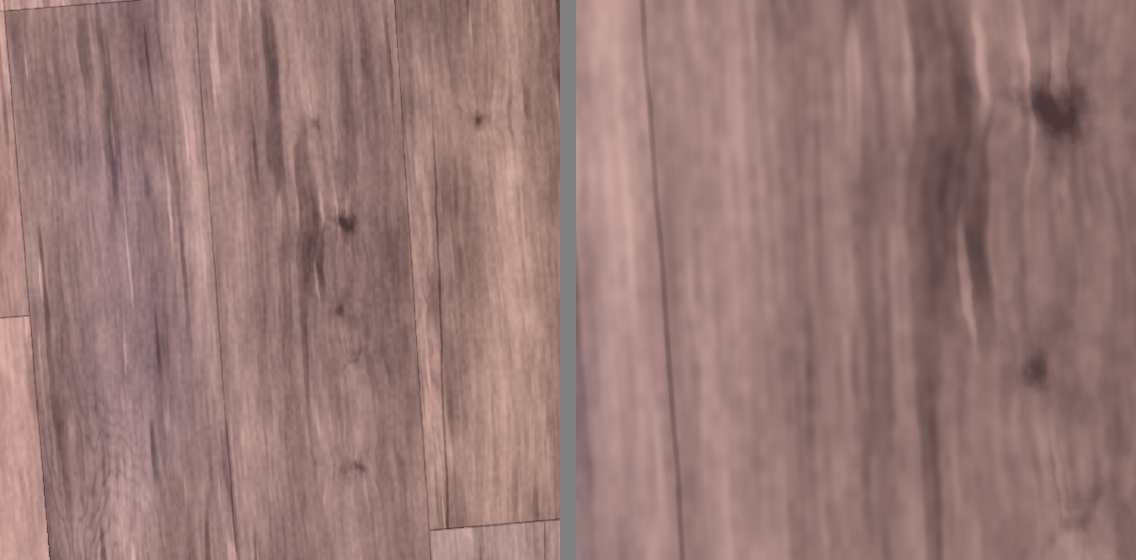
Left, the full canvas; right, a detail of the centre.
This texture is drawn by a Shadertoy shader. Its source:

```glsl
float hash(vec2 p) {
    p = fract(p * vec2(0.1031, 0.1137));
    p += dot(p, p.yx + 33.33);
    return fract((p.x + p.y) * p.x * 17.0);
}

float noise(vec2 p) {
    vec2 i = floor(p), f = fract(p);
    f = f * f * (3.0 - 2.0 * f);
    return mix(mix(hash(i), hash(i + vec2(1, 0)), f.x),
               mix(hash(i + vec2(0, 1)), hash(i + vec2(1, 1)), f.x), f.y);
}

float fbm(vec2 p) {
    float sum = 0.0, amp = 0.5;
    for (int i = 0; i < 5; i++) {
        sum += amp * noise(p);
        p = p * 2.03 + 17.3;
        amp *= 0.5;
    }
    return sum;
}

float band(float x, float center, float width) {
    float d = (x - center) / width;
    return exp(-d * d);
}

float line(float d, float width) {
    return 1.0 - smoothstep(width * 0.3, width * 1.6, abs(d));
}

void mainImage(out vec4 fragColor, in vec2 fragCoord) {
    vec2 uv = fragCoord / iResolution.xy;

    // Boards lean slightly, a little less toward the right
    float across = uv.x - (0.085 - 0.025 * uv.x) * (1.0 - uv.y);
    float leftEnd = uv.y - 0.432 - 0.08 * uv.x;
    float topEnd = uv.y - 0.98 - 0.08 * uv.x;
    float rightEnd = uv.y - 0.053 - 0.085 * (uv.x - 0.77);
    float isStrip = 1.0 - step(0.006, across);
    float isRight = step(0.704, across);
    float isTop = step(0.0, topEnd) * step(across, 0.25);
    float isLow = isRight * step(rightEnd, 0.0);
    float board = isStrip * (1.0 + step(0.0, leftEnd)) + isRight * 4.0 + isLow * 5.0 + isTop * 7.0;

    // Knots of uneven size bend the grain around them
    float grainX = across + 0.03 * (fbm(vec2(across * 7.0, uv.y * 3.0) + board * 9.0) - 0.48);
    float knot = 0.0, burl = 0.0;
    for (int i = 0; i < 6; i++) {
        float k = float(i);
        float size = 0.35 + 0.9 * hash(vec2(k, 8.0));
        vec2 center = vec2(0.635 - 0.015 * k, 0.19 + 0.14 * k);
        center += 0.06 * (vec2(hash(vec2(k, 3.0)), hash(vec2(k, 5.0))) - 0.5);
        if (i == 3) { center = vec2(0.612, 0.61); size = 1.4; }
        if (i == 5) center = vec2(0.86, 0.785);
        vec2 d = uv - center;
        d += 0.055 * (vec2(fbm(uv * 24.0), fbm(uv * 24.0 + 40.0)) - 0.48);
        float halo = exp(-dot(d, d) / (0.0016 * size));
        grainX += d.x * halo * 0.5;
        burl += halo;
        knot += exp(-dot(d, d) / (0.00016 * size)) * (0.5 + 0.5 * size);
    }
    vec2 grain = vec2(grainX, uv.y) + board * vec2(3.1, 5.7);

    // Broad colour bands along the boards
    float tone = 0.41 + 0.05 * isRight;
    tone += 0.72 * (fbm(grain * vec2(12.0, 1.6)) - 0.48);
    tone += 0.50 * (fbm(uv * vec2(7.0, 5.0) + board) - 0.48);
    tone -= 0.22 * band(grainX, 0.25, 0.06);
    tone += 0.28 * band(grainX, 0.318, 0.02) * smoothstep(0.1, 0.6, uv.y);
    tone += 0.14 * band(grainX, 0.385, 0.025);
    tone -= 0.18 * band(grainX, 0.478, 0.014) * (0.4 + 0.6 * uv.y);
    tone -= 0.09 * band(grainX, 0.62, 0.06);
    tone += 0.13 * band(grainX, 0.725, 0.03);
    tone += 0.32 * band(grainX, 0.905, 0.05) * smoothstep(0.0, 0.7, uv.y);
    tone -= 0.22 * band(grainX, 1.0, 0.05);
    tone += 0.26 * isStrip + 0.18 * isTop + 0.08 * isLow;

    // Fine fibres, dark streaks and pale slivers
    tone += 0.32 * (fbm(grain * vec2(65.0, 6.0)) - 0.48);
    tone += 0.21 * (noise(grain * vec2(200.0, 18.0)) - 0.5);
    tone += 0.13 * (noise(uv * vec2(180.0, 110.0)) - 0.5);
    tone += 0.22 * (fbm(grain * vec2(42.0, 18.0) + 55.0) - 0.48);
    float patchy = smoothstep(0.35, 0.6, fbm(grain * vec2(9.0, 2.5) + 70.0));
    tone -= 0.36 * smoothstep(0.68, 0.95, noise(grain * vec2(85.0, 5.5) + 31.0)) * patchy;
    tone += 0.32 * smoothstep(0.76, 0.97, noise(grain * vec2(100.0, 8.0) + 90.0)) * patchy;

    // Arched figure in the lower left and in a narrow strip at the right
    float figure = fbm(grain * vec2(8.0, 2.2) + 12.0) * 14.0 + uv.y * 4.0;
    float arches = pow(0.5 + 0.5 * sin(figure * 6.28), 3.0);
    float figured = band(across, 0.08, 0.13) * smoothstep(0.5, 0.1, uv.y)
                  + band(across, 0.727, 0.018) * band(uv.y, 0.38, 0.25);
    tone -= 0.18 * (arches - 0.3) * figured * (1.0 - isStrip);
    tone += 0.75 * min(burl, 1.0) * (fbm(uv * vec2(50.0, 42.0) + 5.0) - 0.5);
    tone -= 0.48 * min(knot, 1.0);

    // Long wandering cracks
    float wander = 0.018 * (fbm(vec2(uv.y * 6.0, 2.0)) - 0.48);
    float crack = line(across - 0.768 + 0.03 * (1.0 - uv.y) - wander, 0.0022);
    tone -= 0.36 * crack * smoothstep(0.9, 0.65, uv.y) * (1.0 - isLow);
    float split = line(across - 0.293 - wander, 0.004);
    tone -= 0.36 * split * band(uv.y, 0.52, 0.18);
    float sliver = line(across - 0.276 - wander, 0.003);
    tone += 0.34 * sliver * band(uv.y, 0.62, 0.08);

    // Seams between boards
    float seam = 0.8 * line(across - 0.006, 0.0017);
    seam = max(seam, 0.6 * line(across - 0.348 - 0.5 * wander, 0.0016));
    seam = max(seam, 0.6 * line(across - 0.704, 0.0016));
    seam = max(seam, line(leftEnd, 0.0018) * isStrip);
    seam = max(seam, 0.8 * line(topEnd, 0.0017) * step(across, 0.25));
    seam = max(seam, line(rightEnd, 0.002) * isRight);
    seam = max(seam, 0.7 * line(uv.x - 0.973, 0.0017) * isLow);
    tone -= 0.42 * seam;

    // Rosy brown ramp with faint violet shade and tan light
    vec3 color = mix(vec3(0.43, 0.33, 0.325), vec3(0.85, 0.69, 0.655), clamp(tone, -0.3, 1.1));
    float violet = band(across, 0.2, 0.13) * smoothstep(0.3, 0.65, fbm(uv * 4.0 + 3.0));
    color += vec3(-0.018, -0.008, 0.022) * violet;
    color += vec3(0.008, 0.004, -0.014) * smoothstep(0.65, 0.9, uv.x) * (1.0 - isLow);
    color += vec3(0.012, -0.004, -0.006) * isStrip + vec3(-0.015, 0.0, 0.0) * isLow;
    fragColor = vec4(color, 1.0);
}
```
